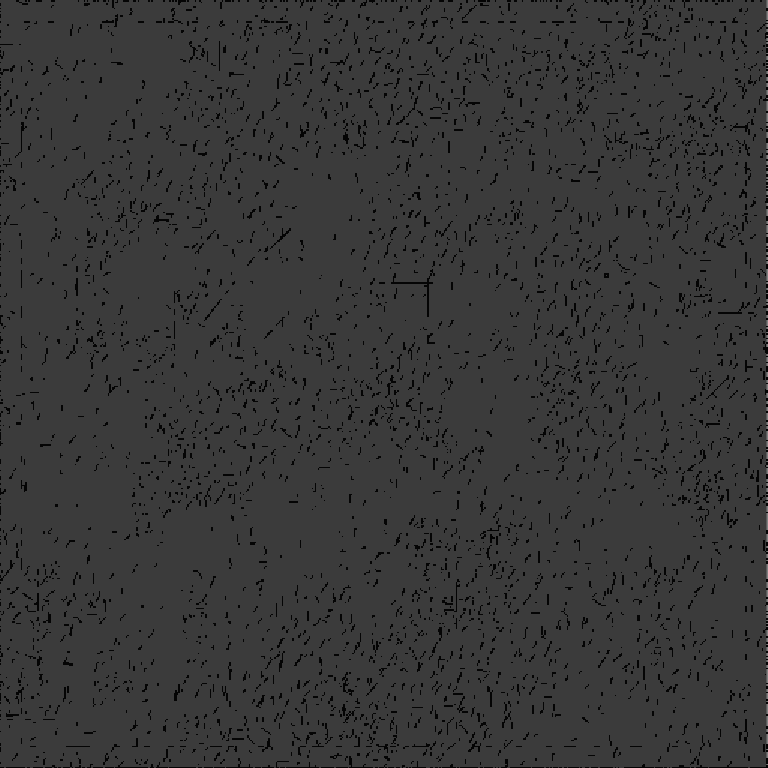
Reproduce this texture procedurally as a Shadertoy shader.

```glsl
// Charcoal ground scattered with thin black stair-stepped dashes, mostly steep
// and leaning right. Three layers of hashed, slightly bent strokes (dashes,
// clumped specks, broken lines) and a dashed frame fall on a raster grid.

#define GRID 512.0                 // raster cells across the canvas
#define GROUND vec3(0.23)
#define INK vec3(0.015)
#define RIM vec3(0.5)              // pale right edge
#define STROKE_RADIUS 0.5          // in raster cells
#define DASH_CHANCE 0.62
#define SPECK_CHANCE 0.45
#define LINE_CHANCE 0.26
#define LEAN 1.12                  // main stroke angle in radians
#define BEND 2.2                   // stroke waviness in raster cells
#define FRAME_INSET 14.0           // in raster cells
#define SOFTNESS 0.12              // half width of cell edges in pixels

// Integer hash: cell and seed to three values in 0..1
vec3 hash3(vec2 cell, float seed) {
    uvec3 v = uvec3(ivec3(vec3(cell, seed))) * 1664525u + 1013904223u;
    v.x += v.y * v.z; v.y += v.z * v.x; v.z += v.x * v.y;
    v ^= v >> 16u;
    v.x += v.y * v.z; v.y += v.z * v.x; v.z += v.x * v.y;
    return vec3(v >> 8u) / 16777216.0;
}

vec3 valueNoise(vec2 p, float seed) {
    vec2 i = floor(p), f = fract(p);
    f = f * f * (3.0 - 2.0 * f);
    vec3 low = mix(hash3(i, seed), hash3(i + vec2(1, 0), seed), f.x);
    vec3 high = mix(hash3(i + vec2(0, 1), seed), hash3(i + vec2(1, 1), seed), f.x);
    return mix(low, high, f.y);
}

// Leaning strokes, with a share of upright, flat and back-leaning ones
float strokeAngle(vec3 rnd) {
    if (rnd.x < 0.25) return 1.5708;
    if (rnd.x < 0.38) return 0.0;
    if (rnd.x < 0.44) return 2.2 + 0.5 * rnd.y;
    return LEAN + 0.7 * (rnd.y - 0.5);
}

// One jittered stroke per tile; broken strokes get gaps along their length
float strokes(vec2 p, float tile, vec2 lengths, float chance, float broken, float seed) {
    vec2 home = floor(p / tile);
    float ink = 0.0;
    for (int y = -1; y <= 1; y++)
    for (int x = -1; x <= 1; x++) {
        vec2 id = home + vec2(x, y);
        vec3 place = hash3(id, seed);
        vec3 shape = hash3(id, seed + 1.0);
        if (place.z > chance) continue;
        float angle = strokeAngle(shape);
        vec2 along = vec2(cos(angle), sin(angle));
        vec2 d = p - (id + place.xy) * tile;
        float halfLength = 0.5 * mix(lengths.x, lengths.y, shape.z * shape.z);
        float t = dot(d, along);
        float dist = length(d - along * clamp(t, -halfLength, halfLength));
        float gap = hash3(vec2(floor(t / 4.0), id.x), seed + id.y + 90.0).x;
        if (dist < STROKE_RADIUS && gap >= broken) ink = 1.0;
    }
    return ink;
}

// Dotted outer edge, dark bottom row and a sparse dashed rectangle inside
float frame(vec2 cell) {
    vec2 edge = min(cell, GRID - 1.0 - cell);
    float nearest = min(edge.x, edge.y);
    float run = edge.x < edge.y ? cell.y : cell.x;
    float side = edge.x < edge.y ? step(GRID * 0.5, cell.x) : 2.0 + step(GRID * 0.5, cell.y);
    float share = cell.y < 0.5 ? 0.85 : 0.3;
    float dots = step(nearest, 0.5) * step(hash3(vec2(run, side), 71.0).x, share);
    float dashes = step(abs(nearest - FRAME_INSET), 0.5)
                 * step(hash3(vec2(floor(run / 4.0), side), 72.0).x, 0.22);
    return max(dots, dashes);
}

// Binary ink of one raster cell
float inkAt(vec2 cell) {
    vec2 p = cell + 0.5;
    vec2 bent = p + BEND * (valueNoise(p / 4.0, 13.0).xy - 0.5);
    float patches = 0.6 * valueNoise(p / 55.0, 11.0).x + 0.4 * valueNoise(p / 22.0, 14.0).x;
    float density = mix(0.15, 1.75, smoothstep(0.15, 0.85, patches));
    float clumps = smoothstep(0.66, 0.82, valueNoise(p / 26.0, 12.0).x);
    float ink = strokes(bent, 7.5, vec2(1.5, 7.5), DASH_CHANCE * density, 0.0, 21.0);
    ink = max(ink, strokes(bent, 4.0, vec2(0.5, 3.0), SPECK_CHANCE * clumps, 0.0, 31.0));
    ink = max(ink, strokes(p, 40.0, vec2(12.0, 60.0), LINE_CHANCE, 0.4, 41.0));
    return max(ink, frame(cell));
}

void mainImage(out vec4 fragColor, in vec2 fragCoord) {
    // Blend neighbouring raster cells across a narrow soft edge
    vec2 p = fragCoord / iResolution.xy * GRID - 0.5;
    vec2 cell = floor(p);
    vec2 soft = min(SOFTNESS * GRID / iResolution.xy, vec2(0.4));
    vec2 w = smoothstep(0.42 - soft, 0.42 + soft, fract(p));
    float low = mix(inkAt(cell), inkAt(cell + vec2(1, 0)), w.x);
    float high = mix(inkAt(cell + vec2(0, 1)), inkAt(cell + vec2(1, 1)), w.x);
    float rim = smoothstep(GRID - 1.6, GRID - 1.4, p.x);
    vec3 ground = mix(GROUND, RIM, rim);
    fragColor = vec4(mix(ground, INK, mix(low, high, w.y)), 1.0);
}
```
